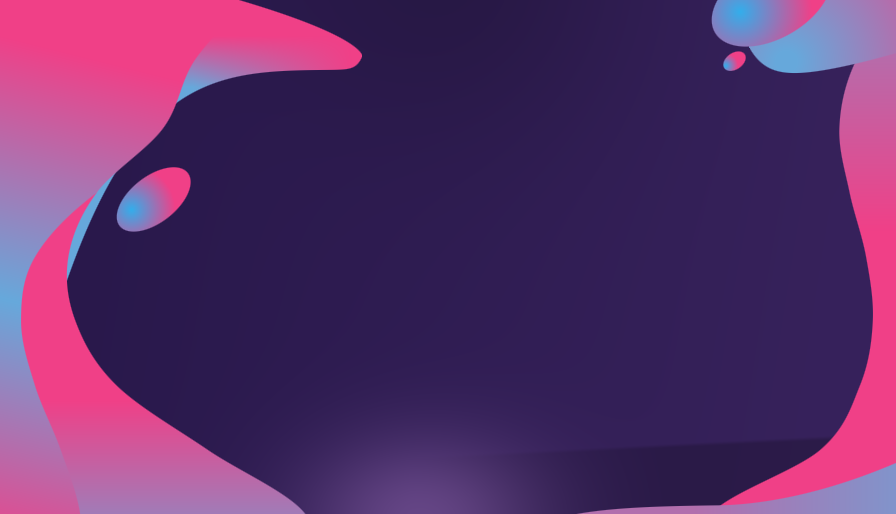
Give the GLSL for this background, as a Shadertoy shader.

```glsl
const vec3 PINK = vec3(0.94, 0.25, 0.53);
const vec3 SKY = vec3(0.40, 0.66, 0.86);
const vec3 BRIGHT_SKY = vec3(0.20, 0.68, 0.92);
const vec3 NIGHT = vec3(0.160, 0.095, 0.295);
const vec3 VIOLET = vec3(0.212, 0.130, 0.355);

float ramp(float a, float b, float x) { return clamp((x - a) / (b - a), 0.0, 1.0); }

// Antialiased coverage of the side where d is positive
float cover(float d) { return clamp(0.5 + d / max(fwidth(d), 1e-5), 0.0, 1.0); }

vec3 tint(float t) { return mix(PINK, SKY, clamp(t, 0.0, 1.0)); }

// Smooth edge through nine evenly spaced knots, t from 0 to 1
float spline(float k[9], float t) {
    float s = clamp(t, 0.0, 0.9999) * 8.0;
    int i = int(s);
    float f = fract(s);
    float a = k[max(i - 1, 0)], b = k[i], c = k[i + 1], d = k[min(i + 2, 8)];
    return b + 0.5 * f * (c - a + f * (2.0 * a - 5.0 * b + 4.0 * c - d
         + f * (3.0 * (b - c) + d - a)));
}

// Tilted ellipse lit by a round blue spot
vec3 droplet(vec3 base, vec2 p, vec2 centre, vec2 radii, float angle, vec2 spot, float reach) {
    float c = cos(angle), s = sin(angle);
    vec2 q = mat2(c, -s, s, c) * (p - centre);
    vec3 fill = mix(BRIGHT_SKY, PINK, ramp(0.0, reach, distance(p, spot)));
    return mix(base, fill, cover(1.0 - length(q / radii)));
}

vec3 backdrop(vec2 p) {
    vec3 col = mix(NIGHT, VIOLET, ramp(0.2, 1.6, p.x + 0.15 * (0.5 - p.y)));
    col *= 1.0 - 0.16 * exp(-dot(p - vec2(0.9, 1.05), p - vec2(0.9, 1.05)) * 9.0);

    // Dark floor at the right
    float floorTop = 0.125 + 0.05 * (p.x - 1.13);
    col *= 1.0 - 0.2 * smoothstep(-0.004, 0.006, floorTop - p.y) * ramp(0.8, 1.3, p.x);

    // Lilac glow rising from the bottom
    vec2 g = (p - vec2(0.82, -0.01)) / vec2(0.23, 0.16);
    return col + vec3(0.21, 0.16, 0.20) * exp(-dot(g, g));
}

// Tapering arm reaching out from the upper left
vec3 arm(vec3 base, vec2 p) {
    float u = max(0.705 - p.x, 0.0);
    float upper = 0.891 + 0.109 * pow(u / 0.24, 0.65);
    float lower = 0.891 - 0.027 * (1.0 - exp(-u / 0.011)) - 0.059 * pow(u / 0.354, 4.0);
    float mask = cover(min(upper - p.y, p.y - lower)) * step(0.0001, u);
    float t = ramp(0.93, 0.83, p.y) * ramp(0.02, 0.33, u);
    return mix(base, tint(t), mask);
}

vec3 leftWaves(vec3 base, vec2 p) {
    float outer = spline(float[9](0.594, 0.404, 0.227, 0.147, 0.133, 0.188, 0.317, 0.374, 0.465), p.y);
    float inner = spline(float[9](0.156, 0.118, 0.068, 0.041, 0.068, 0.188, 0.40, 0.50, 0.60), p.y);
    float h = p.y + 0.25 * p.x;
    float t = min(ramp(0.93, 0.42, h), 1.0 - 2.0 * (0.42 - h));
    vec3 band = tint(0.7 * ramp(0.22, -0.05, p.y));
    vec3 fill = mix(tint(t), band, cover(p.x - inner));
    return mix(base, fill, cover(outer - p.x));
}

vec3 rightWaves(vec3 base, vec2 p) {
    // Pink side wave
    float edge = spline(float[9](1.383, 1.596, 1.673, 1.698, 1.685, 1.653, 1.633, 1.662, 1.746), p.y);
    vec3 col = mix(base, tint(0.45 * ramp(0.55, 0.92, p.y)), cover(p.x - edge));

    // Mauve strip along the bottom
    float rise = pow(max(p.x - 1.4, 0.0) / 0.34, 1.8);
    float top = 0.018 * (1.0 - exp((1.122 - p.x) / 0.1)) + 0.08 * rise;
    col = mix(col, tint(mix(0.45, 0.8, ramp(1.35, 1.74, p.x))), cover(top - p.y));

    // Blue wave in the upper corner
    float v = max(p.x - 1.458, 0.0);
    float sag = 0.907 - 0.062 * (1.0 - exp(-v / 0.035)) + 0.385 * pow(v, 1.6);
    float t = 1.0 - 2.6 * max(distance(p, vec2(1.53, 0.88)) - 0.02, 0.0);
    return mix(col, tint(t), cover(p.y - sag) * step(0.0001, v));
}

void mainImage(out vec4 fragColor, in vec2 fragCoord) {
    vec2 p = fragCoord / iResolution.y;
    vec3 col = backdrop(p);
    col = arm(col, p);
    col = leftWaves(col, p);
    col = rightWaves(col, p);

    // Floating droplets
    col = droplet(col, p, vec2(0.299, 0.612), vec2(0.084, 0.045), 0.66, vec2(0.256, 0.592), 0.085);
    col = droplet(col, p, vec2(1.501, 1.0), vec2(0.127, 0.075), 0.52, vec2(1.44, 0.977), 0.14);
    col = droplet(col, p, vec2(1.429, 0.881), vec2(0.024, 0.016), 0.6, vec2(1.412, 0.872), 0.024);
    fragColor = vec4(col, 1.0);
}
```
